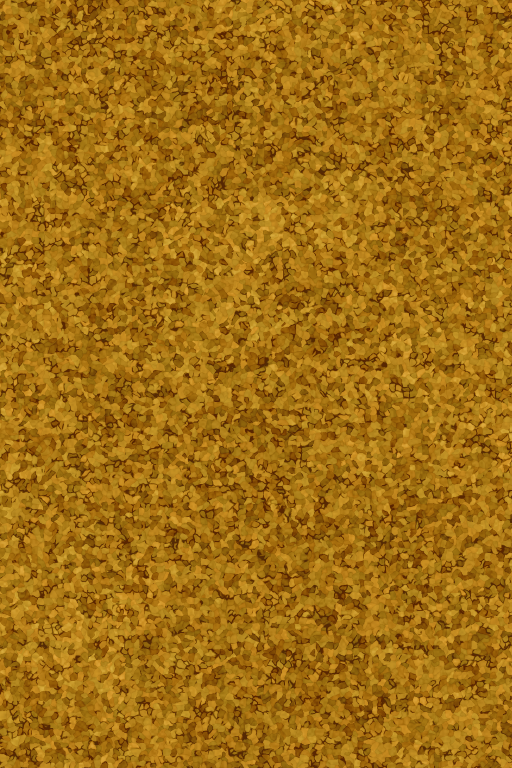
A WebGL 2 fragment shader for this texture:

```glsl
#version 300 es
precision highp float;
precision highp int;
// Pressed cork sheet: small angular chips packed tightly, with dark crevices.
// A cellular pattern with a rotated, stretched metric per chip sets a tone,
// which noise, edge shading and crevices shift along a ramp of ochres.

#define ROWS 122.0          // chips along the canvas height
#define STRETCH 0.42        // how elongated chips may be
#define SIZE_SPREAD 0.50    // variation of chip size
#define BASE_TONE 3.38      // mean position on the colour ramp
#define CHIP_CONTRAST 3.9   // tone range between chips
#define GRIT 1.3            // fine mottling inside chips
#define EDGE_SHADE 0.75     // darkening along chip borders
#define CREVICE_DEPTH 3.0   // darkening of the gaps
#define CREVICE_LEVEL 0.40  // share of borders that open into gaps
#define CLOUDS 0.8          // broad drift of tone
#define HUE_SHIFT 0.045     // russet to olive variation
#define SAMPLES 2           // antialiasing grid per axis

uniform vec2 u_resolution;
out vec4 fragColor;

const vec3 RAMP[7] = vec3[7](
    vec3(0.34, 0.155, 0.01), vec3(0.49, 0.29, 0.02), vec3(0.58, 0.39, 0.04),
    vec3(0.66, 0.46, 0.07), vec3(0.72, 0.52, 0.12), vec3(0.78, 0.57, 0.14),
    vec3(0.86, 0.67, 0.25));

// Integer hash: three values in 0..1 for a cell and a layer number
vec3 hash3(vec2 cell, int layer) {
    uvec3 v = uvec3(ivec3(ivec2(cell), layer));
    v = v * 1664525u + 1013904223u;
    v.x += v.y * v.z; v.y += v.z * v.x; v.z += v.x * v.y;
    v ^= v >> 16u;
    v.x += v.y * v.z; v.y += v.z * v.x; v.z += v.x * v.y;
    return vec3(v >> 8u) / 16777216.0;
}

float valueNoise(vec2 p, int layer) {
    vec2 i = floor(p), f = fract(p);
    f = f * f * (3.0 - 2.0 * f);
    float low = mix(hash3(i, layer).x, hash3(i + vec2(1, 0), layer).x, f.x);
    float high = mix(hash3(i + vec2(0, 1), layer).x, hash3(i + vec2(1, 1), layer).x, f.x);
    return mix(low, high, f.y);
}

vec3 rampColor(float tone) {
    float t = clamp(tone, 0.0, 5.999);
    int i = int(t);
    return mix(RAMP[i], RAMP[i + 1], fract(t));
}

// Nearest chip: x = border gap, y = tone hash, z = hue hash
vec3 nearestChip(vec2 p) {
    vec2 home = floor(p);
    float nearest = 9.0, second = 9.0;
    vec2 traits = vec2(0.5);
    for (int y = -1; y <= 1; y++)
    for (int x = -1; x <= 1; x++) {
        vec2 cell = home + vec2(x, y);
        vec3 place = hash3(cell, 1);
        vec3 look = hash3(cell, 2);
        vec2 d = p - cell - 0.1 - 0.8 * place.xy;
        float angle = 3.14159 * place.z;
        float c = cos(angle), s = sin(angle);
        d = abs(mat2(c, -s, s, c) * d) * vec2(1.0 - STRETCH * 0.5, 1.0 + STRETCH);
        // Blend of round and square distance gives blunt corners
        float dist = mix(length(d), max(d.x, d.y), 0.5);
        dist *= 1.0 + SIZE_SPREAD * (look.z - 0.5);
        if (dist < nearest) {
            second = nearest;
            nearest = dist;
            traits = look.xy;
        } else {
            second = min(second, dist);
        }
    }
    return vec3(second - nearest, traits);
}

vec3 cork(vec2 uv) {
    vec2 p = uv * ROWS;
    // Ragged chip outlines
    vec2 wobble = vec2(valueNoise(p * 1.9, 3), valueNoise(p * 1.9, 4)) - 0.5;
    vec3 chip = nearestChip(p + 0.35 * wobble);

    // Chip tone, mottling and broad drift
    float tone = BASE_TONE + CHIP_CONTRAST * (chip.y - 0.5);
    tone += GRIT * (valueNoise(p * 2.6, 5) - 0.5);
    tone += CLOUDS * (valueNoise(uv * 7.0, 6) - 0.5);

    // Border shading and open crevices
    tone -= EDGE_SHADE * (1.0 - smoothstep(0.0, 0.28, chip.x));
    float opening = valueNoise(p * vec2(0.9, 1.25), 7);
    float crevice = 1.0 - smoothstep(CREVICE_LEVEL - 0.16, CREVICE_LEVEL, opening);
    crevice *= 1.0 - smoothstep(0.08, 0.28, chip.x);
    tone -= CREVICE_DEPTH * crevice;

    return rampColor(tone) + HUE_SHIFT * (chip.z - 0.5) * vec3(0.7, -0.7, -0.5);
}

void main() {
    vec3 sum = vec3(0.0);
    for (int y = 0; y < SAMPLES; y++)
    for (int x = 0; x < SAMPLES; x++) {
        vec2 offset = (vec2(x, y) + 0.5) / float(SAMPLES) - 0.5;
        sum += cork((gl_FragCoord.xy + offset) / u_resolution.y);
    }
    fragColor = vec4(clamp(sum / float(SAMPLES * SAMPLES), 0.0, 1.0), 1.0);
}
```
